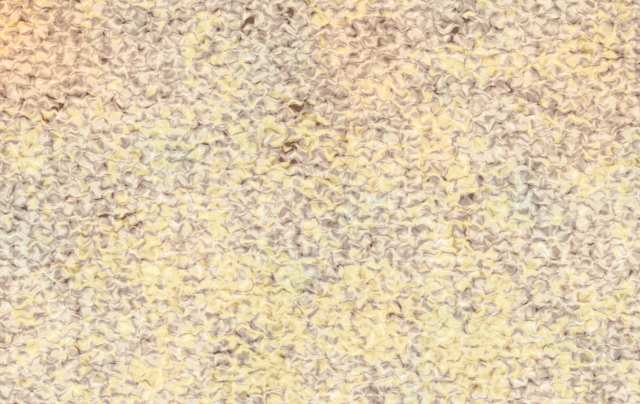
Write a Shadertoy shader that draws this texture.

```glsl
const vec2 FLAKE_FREQ = vec2(44.0, 66.0);
const vec2 GRAIN_FREQ = vec2(105.0, 135.0);
const vec2 STREAK_FREQ = vec2(9.0, 60.0);
const float CLOUD_FREQ = 3.2;
const float BLOTCH_FREQ = 13.0;
const float STAIN_FREQ = 7.5;
const float WARP = 0.010;

const float CLOUD_GAIN = 0.75;
const float BLOTCH_GAIN = 1.0;
const float FLAKE_GAIN = 2.0;
const float GRAIN_GAIN = 1.35;
const float STREAK_GAIN = 0.5;
const float STAIN_DEPTH = 1.7;

const vec3 UMBER = vec3(0.50, 0.37, 0.29);
const vec3 MAUVE = vec3(0.75, 0.66, 0.60);
const vec3 BEIGE = vec3(0.86, 0.78, 0.69);
const vec3 CREAM = vec3(0.94, 0.89, 0.80);
const vec3 CHALK = vec3(0.99, 0.97, 0.91);
const vec3 RUST = vec3(0.56, 0.39, 0.20);
const vec3 OCHRE = vec3(0.82, 0.72, 0.51);
const vec3 STRAW = vec3(0.92, 0.84, 0.64);
const vec3 LEMON = vec3(0.96, 0.90, 0.71);
const vec3 IVORY = vec3(0.99, 0.96, 0.81);
const vec3 PEACH_TINT = vec3(1.07, 0.95, 0.84);
const vec3 COOL_TINT = vec3(0.96, 1.0, 1.02);

// Random unit gradient for a lattice cell
vec2 cellGradient(vec2 cell) {
    uvec2 q = uvec2(ivec2(cell) + 4096) * uvec2(1597334673u, 3812015801u);
    uint h = q.x ^ q.y;
    h = (h ^ (h >> 15)) * 2246822519u;
    h ^= h >> 13;
    float angle = float(h & 65535u) / 65536.0 * 6.28318;
    return vec2(cos(angle), sin(angle));
}

float gradientNoise(vec2 p) {
    vec2 i = floor(p), f = p - i;
    vec2 u = f * f * f * (f * (f * 6.0 - 15.0) + 10.0);
    vec2 e = vec2(1.0, 0.0);
    float a = dot(cellGradient(i), f);
    float b = dot(cellGradient(i + e.xy), f - e.xy);
    float c = dot(cellGradient(i + e.yx), f - e.yx);
    float d = dot(cellGradient(i + e.xx), f - e.xx);
    return 1.4 * mix(mix(a, b, u.x), mix(c, d, u.x), u.y);
}

float fbm(vec2 p) {
    float sum = 0.0, gain = 0.6;
    for (int k = 0; k < 4; k++) {
        sum += gain * gradientNoise(p);
        p = mat2(1.6, 1.2, -1.2, 1.6) * p + 17.3;
        gain *= 0.5;
    }
    return sum;
}

// Five-stop colour ramp over a roughly normal-distributed tone
vec3 ramp(float tone, vec3 c0, vec3 c1, vec3 c2, vec3 c3, vec3 c4) {
    vec3 c = mix(c0, c1, smoothstep(-2.5, -1.1, tone));
    c = mix(c, c2, smoothstep(-1.0, -0.2, tone));
    c = mix(c, c3, smoothstep(-0.1, 0.7, tone));
    return mix(c, c4, smoothstep(0.9, 2.4, tone));
}

float spot(vec2 uv, vec2 center, vec2 radius) {
    vec2 d = (uv - center) / radius;
    return exp(-dot(d, d));
}

void mainImage(out vec4 fragColor, in vec2 fragCoord) {
    vec2 uv = fragCoord / iResolution.xy;
    vec2 p = fragCoord / iResolution.y;

    // Ragged flakes from warped, flattened noise
    vec2 bend = vec2(gradientNoise(p * 38.0), gradientNoise(p * 38.0 + 51.7));
    vec2 q = p + WARP * bend;
    float cloud = fbm(p * CLOUD_FREQ + 3.1);
    float blotch = fbm(q * BLOTCH_FREQ + 8.4);
    float flake = gradientNoise(q * FLAKE_FREQ);
    float grain = gradientNoise(q * GRAIN_FREQ + 29.0);
    float streak = gradientNoise(p * STREAK_FREQ + 12.0);

    float tone = 0.12 + CLOUD_GAIN * cloud + BLOTCH_GAIN * blotch
        + FLAKE_GAIN * flake + GRAIN_GAIN * grain + STREAK_GAIN * streak;
    tone += 0.35 * (0.5 - uv.y);

    // Clustered dark stains, mostly on the upper and left parts
    float reach = clamp(0.25 + 0.6 * uv.y + 0.5 * (0.4 - uv.x), 0.1, 1.0);
    float stain = smoothstep(0.22, 0.65, fbm(q * STAIN_FREQ + 40.0)) * reach;
    tone -= STAIN_DEPTH * stain * (1.0 - 1.2 * flake);

    // Yellow lichen-like patches
    float warmth = 0.55 * fbm(p * 4.0 + 70.0) + 0.45 * blotch
        + 0.55 * gradientNoise(q * FLAKE_FREQ * 0.7 + 90.0) + 0.3 * flake;
    warmth += 0.32 * spot(uv, vec2(0.55, 0.22), vec2(0.35, 0.25)) - 0.16;
    float yellow = smoothstep(-0.12, 0.22, warmth);

    vec3 color = mix(ramp(tone, UMBER, MAUVE, BEIGE, CREAM, CHALK),
                     ramp(tone, RUST, OCHRE, STRAW, LEMON, IVORY), yellow);

    // Broad peach and cool washes
    float peach = spot(uv, vec2(0.0, 0.96), vec2(0.17, 0.22))
        + 0.45 * spot(uv, vec2(0.55, 0.84), vec2(0.13, 0.2))
        + 0.35 * spot(uv, vec2(1.0, 0.8), vec2(0.22, 0.25));
    color *= mix(vec3(1.0), PEACH_TINT, clamp(peach + 0.25 * cloud, 0.0, 1.0));
    float cool = smoothstep(0.0, 0.5, fbm(p * 3.5 + 120.0));
    color *= mix(vec3(1.0), COOL_TINT, cool);

    fragColor = vec4(clamp(color, 0.0, 1.0), 1.0);
}
```
